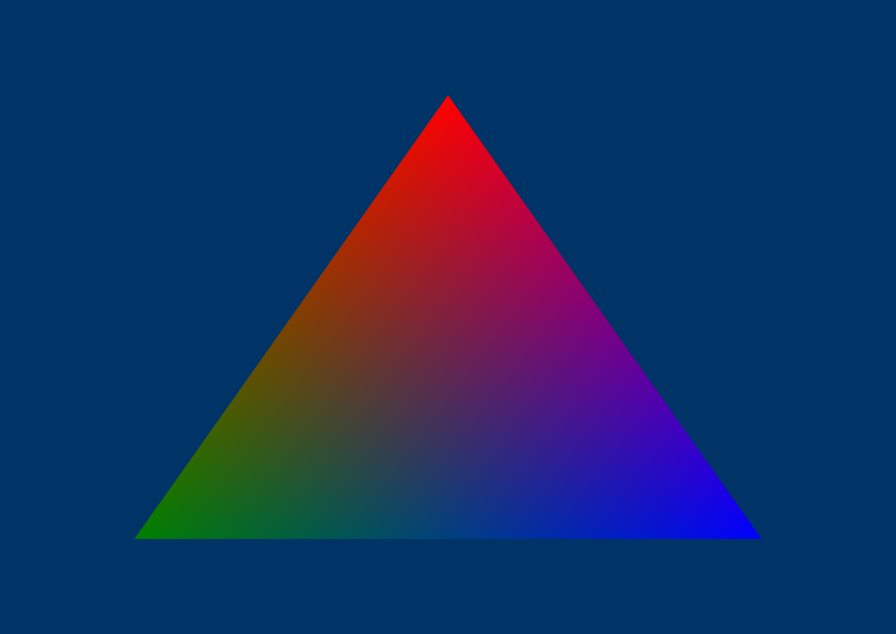
Reproduce this background procedurally as a Shadertoy shader.

```glsl
#define BACKGROUND vec3(0.0, 0.2, 0.4)
#define TOP_COLOR vec3(1.0, 0.0, 0.0)
#define LEFT_COLOR vec3(0.0, 0.5, 0.0)
#define RIGHT_COLOR vec3(0.0, 0.0, 1.0)
#define TOP_CORNER vec2(0.5, 0.85)
#define LEFT_CORNER vec2(0.15, 0.15)
#define RIGHT_CORNER vec2(0.85, 0.15)

float cross2(vec2 a, vec2 b) {
    return a.x * b.y - a.y * b.x;
}

// Weights of the top, left and right corners at point p
vec3 barycentric(vec2 p) {
    vec2 toTop = TOP_CORNER - LEFT_CORNER;
    vec2 toRight = RIGHT_CORNER - LEFT_CORNER;
    vec2 toPoint = p - LEFT_CORNER;
    float area = cross2(toRight, toTop);
    float top = cross2(toRight, toPoint) / area;
    float right = cross2(toPoint, toTop) / area;
    return vec3(top, 1.0 - top - right, right);
}

void mainImage(out vec4 fragColor, in vec2 fragCoord) {
    vec2 uv = fragCoord / iResolution.xy;
    vec3 weights = barycentric(uv);

    // Signed distance to each side, measured in pixel widths
    vec3 dx = dFdx(weights);
    vec3 dy = dFdy(weights);
    vec3 sides = weights / sqrt(dx * dx + dy * dy);
    float coverage = clamp(min(sides.x, min(sides.y, sides.z)) + 0.5, 0.0, 1.0);

    // Corner colours blended across the triangle
    vec3 blend = clamp(weights, 0.0, 1.0);
    vec3 fill = blend.x * TOP_COLOR + blend.y * LEFT_COLOR + blend.z * RIGHT_COLOR;

    fragColor = vec4(mix(BACKGROUND, fill, coverage), 1.0);
}
```
